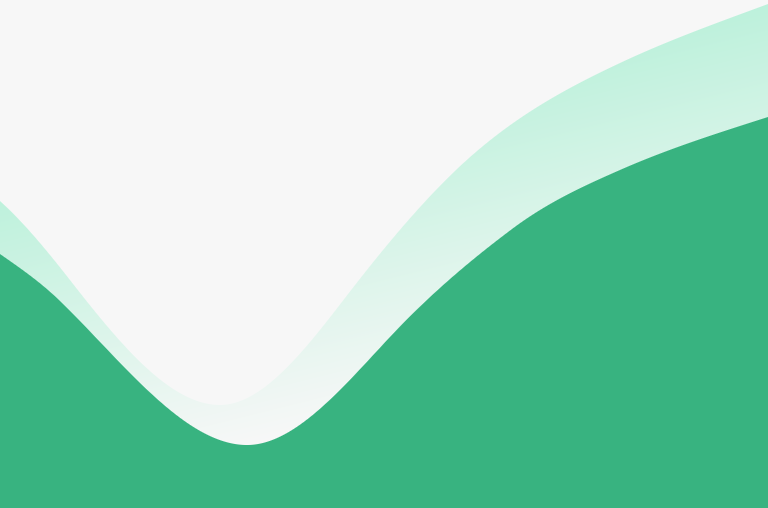
Write a Shadertoy shader that draws this background.

```glsl
#define PAPER vec3(0.969, 0.969, 0.969)
#define MINT vec3(0.740, 0.945, 0.860)
#define GREEN vec3(0.220, 0.702, 0.502)
#define FADE_START 0.386
#define FADE_END 1.0
#define FADE_TILT 0.378
#define KNOTS 7

// Each knot holds position, height and slope, in canvas fractions
const vec3 BACK_WAVE[KNOTS] = vec3[KNOTS](
    vec3(0.0, 0.6043, -1.361),
    vec3(0.0911, 0.4488, -1.935),
    vec3(0.2865, 0.2028, 0.0),
    vec3(0.4492, 0.4134, 1.965),
    vec3(0.5951, 0.6673, 1.436),
    vec3(0.8073, 0.8760, 0.711),
    vec3(1.0, 0.9921, 0.559));

const vec3 FRONT_WAVE[KNOTS] = vec3[KNOTS](
    vec3(0.0, 0.5, -1.058),
    vec3(0.0781, 0.4075, -1.467),
    vec3(0.3216, 0.1240, 0.0),
    vec3(0.5065, 0.3346, 1.618),
    vec3(0.6667, 0.5492, 1.134),
    vec3(0.8073, 0.6654, 0.665),
    vec3(1.0, 0.7697, 0.484));

// Cubic Hermite segment between two knots
float hermite(float x, vec3 a, vec3 b) {
    float span = b.x - a.x;
    float t = (x - a.x) / span;
    float s = 1.0 - t;
    return s * s * ((1.0 + 2.0 * t) * a.y + t * span * a.z)
         + t * t * ((1.0 + 2.0 * s) * b.y - s * span * b.z);
}

float waveHeight(float x, vec3 knots[KNOTS]) {
    float height = hermite(x, knots[0], knots[1]);
    for (int i = 1; i < KNOTS - 1; i++) {
        if (x >= knots[i].x) height = hermite(x, knots[i], knots[i + 1]);
    }
    return height;
}

// Coverage below a wave, smoothed over one screen step
float fillBelow(vec2 uv, vec3 knots[KNOTS]) {
    float gap = waveHeight(uv.x, knots) - uv.y;
    float edge = max(length(vec2(dFdx(gap), dFdy(gap))), 1e-5);
    return clamp(gap / edge + 0.5, 0.0, 1.0);
}

void mainImage(out vec4 fragColor, in vec2 fragCoord) {
    vec2 uv = fragCoord / iResolution.xy;

    // Tilted fade from mint into the paper
    float depth = 1.0 - uv.y + FADE_TILT * uv.x;
    float fade = clamp((depth - FADE_START) / (FADE_END - FADE_START), 0.0, 1.0);
    vec3 band = mix(MINT, PAPER, fade);

    // Layers from back to front
    vec3 color = mix(PAPER, band, fillBelow(uv, BACK_WAVE));
    color = mix(color, GREEN, fillBelow(uv, FRONT_WAVE));
    fragColor = vec4(color, 1.0);
}
```
